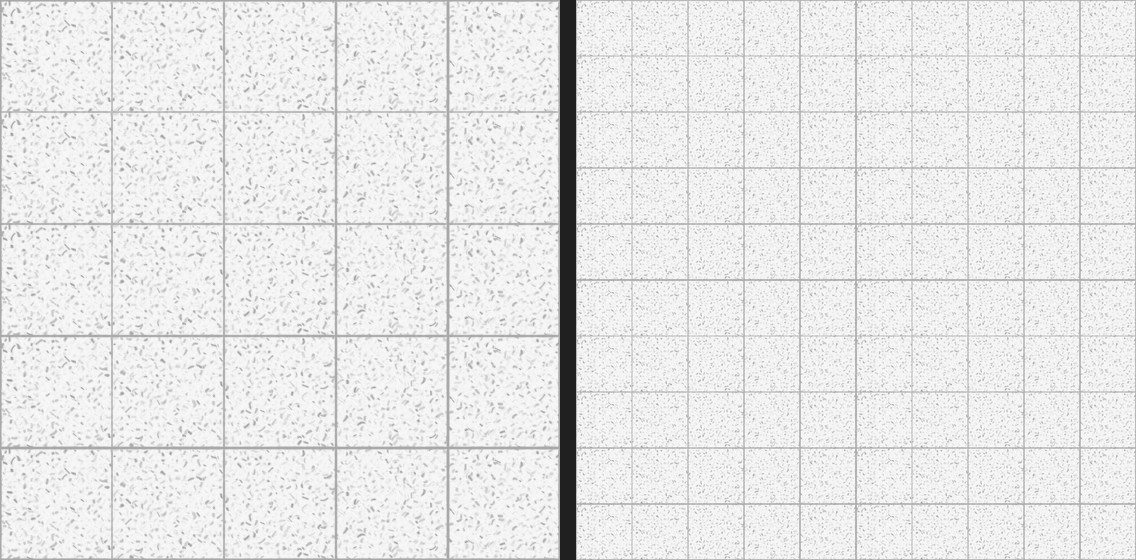
Left, the tile; right, the same tile 2 across and 2 down.
Write a WebGL 1 fragment shader that draws this texture.

```glsl
precision highp float;
// Pale grey ceiling panels, five by five, with soft mineral flecks and grey joints.

uniform vec2 u_resolution;

const float PANELS = 5.0;
const float TAU = 6.2831853;

vec3 hash3(vec2 p) {
  vec3 q = fract(p.xyx * vec3(0.1031, 0.1030, 0.0973));
  q += dot(q, q.yxz + 33.33);
  return fract((q.xxy + q.yzz) * q.zyx);
}

// Distance from p to a segment through the origin along dir
float segment(vec2 p, vec2 dir, float halfLength) {
  float along = clamp(dot(p, dir), -halfLength, halfLength);
  return length(p - dir * along);
}

// Darkness of one fleck per cell; p is in panels, cells is the count per panel
float flecks(vec2 p, float cells, float seed, float blur) {
  vec2 g = p * cells;
  float dark = 0.0;
  for (int j = -1; j <= 1; j++) {
    for (int i = -1; i <= 1; i++) {
      vec2 cell = floor(g) + vec2(float(i), float(j));
      // Columns differ, rows share their flecks
      vec2 id = mod(cell, vec2(PANELS * cells, cells)) + seed;
      vec3 place = hash3(id);
      vec3 form = hash3(id + 157.0);
      float angle = place.z * TAU;
      vec2 center = cell + 0.12 + 0.76 * place.xy;
      float d = segment(g - center, vec2(cos(angle), sin(angle)), 0.03 + 0.32 * form.x * form.x);
      float radius = 0.10 + 0.09 * form.y;
      float tone = step(0.14, form.z) * (0.25 + 0.75 * form.z * form.z);
      dark = max(dark, tone * (1.0 - smoothstep(radius - blur, radius + blur, d)));
    }
  }
  return dark;
}

// Coverage of the joints across one axis; rank gives the width of the nearest one
float joint(float x, float rank, float wobble, float pixel) {
  float d = abs(fract(x + 0.5) - 0.5) / PANELS;
  float halfWidth = 0.0013 + 0.0004 * rank + wobble;
  float soft = 0.0007 + 0.5 * pixel;
  return 1.0 - smoothstep(halfWidth - soft, halfWidth + soft, d);
}

void main() {
  vec2 uv = gl_FragCoord.xy / u_resolution;
  float pixel = 1.0 / min(u_resolution.x, u_resolution.y);
  vec2 p = uv * PANELS;

  // Gentle bends make the flecks irregular
  vec2 bent = p + 0.008 * sin(TAU * (p.yx * vec2(9.0, 8.0) + p * vec2(3.0, 4.0)));

  // Panel face with a faint mottle
  vec2 wave = sin(TAU * (p * vec2(13.0, 11.0) + 0.3 * sin(TAU * p.yx * 5.0)));
  float shade = 0.962 + 0.009 * wave.x * wave.y;

  // Fine pale pits, then larger dark flecks
  float blur = 0.08 + 40.0 * pixel;
  shade -= 0.09 * flecks(bent, 25.0, 31.0, blur + 0.05);
  shade -= 0.33 * flecks(bent, 16.0, 3.0, blur);

  // Joints widen from left to right and from top to bottom
  vec2 line = floor(p + 0.5);
  vec2 rank = vec2(mod(line.x + 4.0, PANELS), mod(9.0 - line.y, PANELS));
  vec2 wobble = 0.0002 * sin(TAU * (p.yx * 7.0 + 0.4 * sin(TAU * p.yx * 4.0)));
  float cover = max(joint(p.x, rank.x, wobble.x, pixel), joint(p.y, rank.y, wobble.y, pixel));
  shade = mix(shade, min(shade, 0.66), cover);

  gl_FragColor = vec4(vec3(shade), 1.0);
}
```
